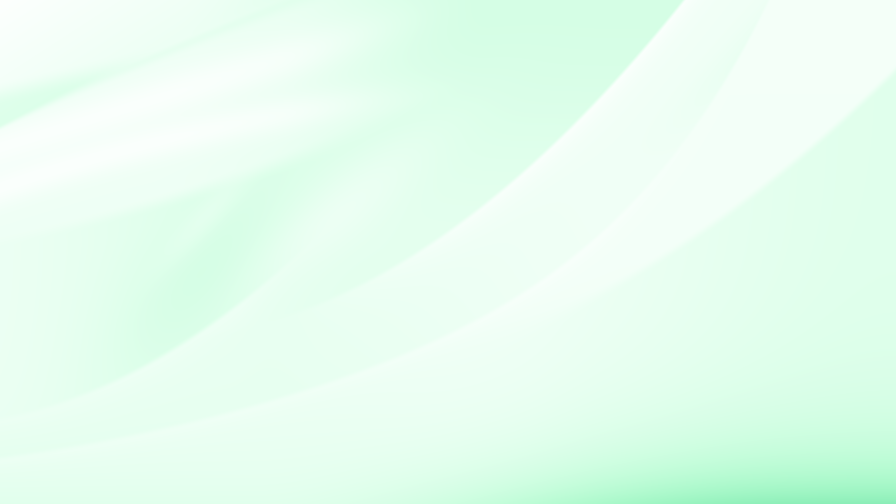
Reproduce this background procedurally as a Shadertoy shader.

```glsl
// Soft step across an edge of half width w
float edge(float d, float w) { return smoothstep(-w, w, d); }

// Soft ridge around zero
float ridge(float d, float w) { return exp(-d * d / (w * w)); }

// White to mint to green as the tint grows
vec3 mint(float tint) {
    return vec3(1.0 - tint, 1.0 - 0.75 * tint * tint * tint, 1.0 - 0.62 * tint);
}

// Green backdrop with a dark hollow and pale diagonal beams
float backdrop(vec2 p) {
    float tint = mix(0.105, 0.165, smoothstep(0.5, 1.0, p.y));
    tint = mix(0.075, tint, smoothstep(-0.05, 0.3, p.x));
    vec2 q = p - vec2(0.41, 0.45);
    float across = dot(q, vec2(0.8, -0.6));
    float along = dot(q, vec2(0.6, 0.8));
    tint += 0.06 * ridge(across, 0.12) * ridge(along, 0.25);
    tint -= 0.04 * ridge(p.y - 0.48 - 0.76 * (p.x - 0.54), 0.08) * ridge(p.x - 0.66, 0.22);
    tint -= 0.035 * ridge(p.y - 0.57 - 1.0 * (p.x - 0.41), 0.04) * ridge(p.x - 0.41, 0.09);
    return tint;
}

// Bright silk streaks at the upper left
float streaks(vec2 p, float tint) {
    float top = 0.745 + 0.5 * p.x - 0.1 * p.x * p.x;
    float bottom = 0.521 + 0.2 * p.x + 0.14 * p.x * p.x;

    // Corner light and the green wedge beneath it
    float corner = 0.01 + 0.2 * max(1.0 - p.y, 0.0) + 0.13 * p.x;
    float wedge = edge(0.815 + 0.23 * p.x - p.y, 0.025) * smoothstep(0.45, 0.1, p.x);
    corner += 0.075 * wedge;
    float cover = edge(p.y - top, 0.01) * smoothstep(0.9, 0.35, p.x);
    tint = mix(tint, corner, cover);

    // Folded sheet
    float fold = ridge(p.y - 0.625 - 0.34 * p.x + 0.14 * p.x * p.x, 0.035);
    fold += ridge(p.y - 0.708 - 0.31 * p.x, 0.045);
    float sheet = 0.065 + 0.04 * smoothstep(0.3, 0.9, p.x) - 0.045 * fold;
    cover = edge(p.y - bottom, 0.012 + 0.02 * p.x) * edge(top - p.y, 0.006 + 0.05 * p.x);
    return mix(tint, sheet, cover * smoothstep(0.97, 0.55, p.x));
}

// Sweeping ribbons from the lower left to the upper right
float ribbons(vec2 p, float tint) {
    // Left crest
    float d = 0.167 + 0.2 * p.x + 0.6 * p.x * p.x - p.y;
    float cover = edge(d, 0.008) * smoothstep(0.72, 0.45, p.x);
    tint = mix(tint, 0.088 - 0.025 * exp(-max(d, 0.0) / 0.04), cover);

    // Main crest with a bright rim
    float s = p.x - 0.625;
    d = 0.393 + 0.4 * s + 0.585 * s * s - p.y;
    float body = mix(0.088, 0.058, smoothstep(0.5, 1.25, p.x));
    body -= 0.045 * exp(-max(d, 0.0) / 0.035) * smoothstep(0.55, 1.0, p.x);
    body += 0.025 * ridge(p.y - 0.86 - 1.1 * (p.x - 1.45), 0.06) * smoothstep(0.65, 0.9, p.y);
    tint = mix(tint, body, edge(d, 0.007) * smoothstep(0.32, 0.65, p.x));

    // Second fold
    d = 0.09 + 0.135 * p.x + 0.14 * p.x * p.x + 0.03 * pow(p.x, 6.0) - p.y;
    body = mix(0.073, 0.045, smoothstep(0.5, 1.2, p.x));
    body -= 0.025 * exp(-max(d, 0.0) / 0.02) * smoothstep(1.45, 1.15, p.x);
    return mix(tint, body, edge(d, 0.008));
}

// Lower field, deepening to green at the bottom right
float field(vec2 p, float tint) {
    float s = p.x - 0.926;
    float d = 0.306 + 0.32 * s + 0.39 * s * s - p.y;
    float body = 0.065 + 0.055 * smoothstep(1.0, 1.778, p.x);
    float cover = edge(d, 0.012 + 0.03 * smoothstep(1.3, 0.9, p.x));
    tint = mix(tint, body, cover * smoothstep(0.75, 1.2, p.x));
    float glow = 0.045 + 0.29 * smoothstep(0.5, 1.55, p.x);
    return tint + glow * exp(-p.y / 0.1);
}

void mainImage(out vec4 fragColor, in vec2 fragCoord) {
    vec2 p = fragCoord / iResolution.xy * vec2(16.0 / 9.0, 1.0);
    float tint = backdrop(p);
    tint = streaks(p, tint);
    tint = ribbons(p, tint);
    tint = field(p, tint);
    fragColor = vec4(mint(max(tint, 0.0)), 1.0);
}
```
